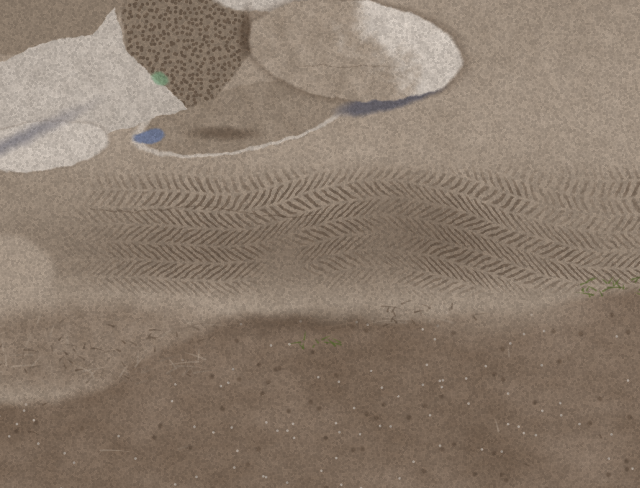
A Shadertoy shader for this texture:

```glsl
// Trodden sand with herringbone tyre prints, pale stones above and bare soil with dry grass below.
const vec3 SAND = vec3(.61, .55, .49);
const vec3 TRACK = vec3(.55, .49, .43);
const vec3 SOIL = vec3(.465, .395, .335);
const vec3 DARK = vec3(.33, .27, .22);
const vec3 PALE = vec3(.75, .71, .67);
const vec3 SLATE = vec3(.42, .41, .44);
const vec3 LEAF = vec3(.33, .38, .19);
const float ROW_HEIGHT = .036;
const float BAR_SPACING = .0175;
const float GRAIN = .13;
vec3 col;
vec2 p, rough;

vec2 hash2(vec2 s) {
    vec3 q = fract(s.xyx * vec3(.1031, .103, .0973));
    q += dot(q, q.yzx + 33.33);
    return fract((q.xx + q.yz) * q.zy);
}

// Layered sines
float ripple(vec2 q) {
    float sum = 0., amp = .5;
    for (int i = 0; i < 6; i++, amp *= .65) {
        q = mat2(.8, .6, -.6, .8) * q * 1.85 + 2.3;
        sum += amp * sin(q.x + 1.6 * sin(q.y)) * cos(q.y + sin(q.x * .7));
    }
    return sum;
}

// Cellular noise: distance to the nearest seed and its random value
vec2 cells(vec2 q) {
    vec2 best = vec2(9., 0.);
    for (int i = 0; i < 9; i++) {
        vec2 c = floor(q) + vec2(i % 3, i / 3) - 1.;
        float d = length(c + hash2(c) - q);
        if (d < best.x) best = vec2(d, hash2(c + 71.).x);
    }
    return best;
}

float polygon(vec2 v[7]) {
    float d = 9., side = 1.;
    for (int i = 0; i < 7; i++) {
        vec2 e = v[(i + 1) % 7] - v[i], w = rough - v[i];
        d = min(d, length(w - e * clamp(dot(w, e) / dot(e, e), 0., 1.)));
        if ((w.y < 0.) != (w.y < e.y) && w.x < e.x * w.y / e.y) side = -side;
    }
    return side * d;
}

// Tilted ellipse given by centre and radii
float oval(vec4 e, float tilt) {
    vec2 q = (rough - e.xy) * mat2(cos(tilt), sin(tilt), -sin(tilt), cos(tilt));
    return (length(q / e.zw) - 1.) * min(e.z, e.w);
}

float inside(float d, float blur) { return 1. - smoothstep(-blur, blur, d); }

void paint(vec3 ink, float d, float blur, float amount) {
    col = mix(col, ink, amount * inside(d, blur));
}

// Blades scattered in a box
void blades(vec4 box, float len, int count, vec3 low, vec3 high) {
    for (int i = 0; i < count; i++) {
        vec2 h = hash2(vec2(i, box.x * 90.)), k = hash2(vec2(i + 300, box.y * 70.));
        vec2 w = p - box.xy - (h - .5) * box.zw;
        vec2 dir = len * (.4 + k.y) * vec2(cos(3.14 * k.x), .75 * sin(3.14 * k.x));
        float t = clamp(dot(w, dir) / dot(dir, dir), 0., 1.);
        float d = length(w - dir * t + vec2(0., .15 * len * t * t)) - .002 * (1. - t);
        paint(mix(low, high, k.y), d, .8 / iResolution.y, .65);
    }
}

// Slanted bars that flip from row to row
float tread() {
    float y = p.y - .055 * cos((p.x - .78) * 6.5) * smoothstep(.3, .7, p.x) + .004 * ripple(p * 9.);
    float row = y / ROW_HEIGHT, f = fract(row);
    float lean = mix(1.25, .35, smoothstep(.52, .66, y)) * (mod(floor(row), 2.) * 2. - 1.);
    float bar = abs(fract((rough.x + lean * (f - .5) * ROW_HEIGHT) / BAR_SPACING) - .5);
    return inside(bar - .2, .1) * inside(abs(f - .5) - .42, .08);
}

void mainImage(out vec4 fragColor, in vec2 fragCoord) {
    p = fragCoord / iResolution.y;
    float broad = ripple(p * 3.), fine = ripple(p * 24.);
    vec2 grit = cells(p * 190.), pebble = cells(p * 42.);
    rough = p + .005 * vec2(fine, ripple(p * 21. + 7.));
    // Sand and track
    col = SAND + .025 * broad + .02 * fine;
    float band = smoothstep(.37, .45, p.y) * inside(p.y - .64, .04);
    col = mix(col, TRACK, .45 * band);
    paint(DARK, oval(vec4(.55, .49, .5, .065), 0.), .06, .32);
    paint(DARK, oval(vec4(.86, .55, .13, .07), -.4), .05, .25);
    col = mix(col, DARK, .6 * tread() * band * smoothstep(.05, .4, p.x) * smoothstep(-.7, .35, broad));
    float crack = rough.y - .581 + .03 * p.x - .008 * sin(p.x * 19.);
    paint(DARK, abs(crack), .003, .8 * inside(abs(p.x - .43) - .24, .04));
    paint(SAND + .02, oval(vec4(0., .43, .11, .085), .25), .01, 1.);
    // Flat stones
    float ledge = oval(vec4(.5, .76, .225, .066), .2);
    paint(TRACK + .03 * fine, ledge, .003, 1.);
    paint(PALE, abs(ledge) - .003, .002, .75 * inside(p.y - .765, .01));
    float slab = polygon(vec2[7](vec2(.24, 1.05), vec2(.45, 1.01), vec2(.51, .97), vec2(.52, .9),
        vec2(.44, .8), vec2(.37, .78), vec2(.26, .89)));
    paint(mix(TRACK - .04, DARK, .65 * inside(cells(p * 90.).x - .32, .12)), slab, .004, 1.);
    paint(TRACK - .02, oval(vec4(.06, 1., .2, .11), .1), .004, 1.);
    float sheet = polygon(vec2[7](vec2(-.05, .85), vec2(.11, .92), vec2(.19, .928), vec2(.235, .986),
        vec2(.26, .894), vec2(.384, .778), vec2(-.05, .64)));
    paint(PALE - .04 + .035 * fine, sheet, .002, 1.);
    float cobble = oval(vec4(.08, .7, .145, .05), .12);
    paint(DARK, abs(cobble), .006, .5);
    paint(PALE + .03 * fine, cobble, .003, 1.);
    paint(SLATE, oval(vec4(.03, .71, .12, .012), .45), .012, .7);
    paint(SLATE + vec3(0., .04, .1), oval(vec4(.305, .72, .032, .014), .1), .003, 1.);
    paint(DARK, oval(vec4(.46, .726, .065, .012), 0.), .008, .6);
    paint(vec3(.45, .6, .47), oval(vec4(.33, .838, .018, .013), -.6), .004, .7);
    // Boulder and shadow
    float boulder = oval(vec4(.727, .897, .219, .102), -.12);
    paint(PALE - .03, oval(vec4(.55, 1.005, .11, .03), 0.), .003, 1.);
    paint(DARK, boulder - .004, .012, .55);
    paint(DARK, oval(vec4(.503, .935, .013, .045), -.1), .008, .6);
    paint(SLATE - .06, oval(vec4(.8, .797, .105, .022), .25), .006, .9);
    float sunlit = smoothstep(-.03, .09, p.x - .76 + .5 * (p.y - .9) + .1 * ripple(p * 8.));
    paint(mix(SAND - .01, PALE + .02, sunlit) + .045 * fine, boulder, .003, 1.);
    paint(DARK, abs(rough.y - .865), .003, .5 * inside(abs(p.x - .71) - .1, .03));
    // Soil and pebbles
    float brink = .185 + .165 * smoothstep(.1, .55, p.x) + .05 * smoothstep(1.05, 1.31, p.x);
    vec3 earth = SOIL + .045 * broad + .03 * ripple(p * vec2(7., 16.));
    earth = mix(earth, PALE * .9, .8 * inside(pebble.x - .11, .06) * step(.88, pebble.y));
    earth = mix(earth, DARK, .6 * inside(pebble.x - .2, .12) * step(pebble.y, .1));
    paint(earth, rough.y - brink - .02 * broad, .016, 1.);
    paint(DARK, oval(vec4(.62, .34, .15, .018), .06), .02, .5);
    paint(TRACK + .03, oval(vec4(1.05, .365, .13, .04), .1), .03, .6);
    // Grass, twigs and weeds
    paint(SOIL + .05 * fine, oval(vec4(.17, .29, .3, .085), .05), .03, .6);
    blades(vec4(.19, .275, .48, .13), .055, 110, DARK, SAND);
    blades(vec4(.88, .355, .2, .05), .06, 28, DARK, SAND);
    blades(vec4(.7, .16, 1.3, .28), .05, 16, DARK, SAND);
    blades(vec4(1.26, .41, .14, .035), .03, 22, LEAF, LEAF);
    blades(vec4(.66, .295, .09, .02), .03, 12, LEAF, LEAF);
    // Grit
    col *= 1. + GRAIN * (grit.y - .5 + .7 * (grit.x - .45));
    fragColor = vec4(clamp(col, 0., 1.), 1.);
}
```
